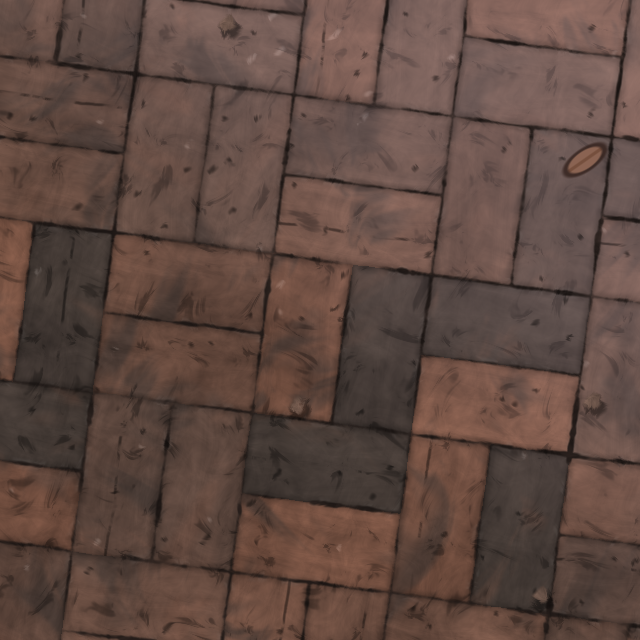
This texture is drawn by a three.js fragment shader. Its source:

```glsl
// Worn clay pavers in a tilted basket weave, with broken dark joints, stains, grooves and grit.
varying vec2 vUv;

float hash(vec2 p) {
  return fract(sin(dot(p, vec2(127.1, 311.7))) * 4375.85);
}

// Layered, rotated and warped sines, roughly -1 to 1.
float mottle(vec2 p) {
  float sum = 0.0, amp = 0.55;
  for (int i = 0; i < 5; i++) {
    p = mat2(0.8, -0.6, 0.6, 0.8) * p * 1.75 + 0.9 * sin(p.yx * 1.3) + 2.7;
    sum += amp * sin(p.x) * sin(p.y);
    amp *= 0.68;
  }
  return sum;
}

// Cellular noise: distance to the nearest point, and that point's random value.
vec2 cellular(vec2 p) {
  vec2 nearest = vec2(9.0, 0.0);
  for (int y = -1; y <= 1; y++) {
    for (int x = -1; x <= 1; x++) {
      vec2 c = floor(p) + vec2(float(x), float(y));
      vec2 point = c + 0.15 + 0.7 * vec2(hash(c), hash(c + 41.3));
      float d = length(p - point);
      if (d < nearest.x) nearest = vec2(d, hash(c + 87.9));
    }
  }
  return nearest;
}

// Fired clay tone: random, but paired slate and orange in the lower courses.
vec3 clayColor(vec2 id, vec2 block, float side) {
  float paired = step(abs(block.y + 1.5), 1.0) * step(abs(abs(block.x) - 1.5), 1.0);
  float burnt = mix(0.6 * step(hash(id + 3.7), 0.15), side, paired);
  float warm = mix(0.75 * hash(id + 19.1), 0.85, paired);
  vec3 clay = mix(vec3(0.365, 0.282, 0.246), vec3(0.455, 0.308, 0.245), warm);
  return mix(clay, vec3(0.252, 0.222, 0.205), 0.92 * burnt);
}

void main() {
  // Tilted grid of square blocks, each holding two bricks.
  vec2 d = vUv - vec2(0.178, 0.636);
  vec2 grid = vec2(dot(d, vec2(0.991, -0.131)), dot(d, vec2(0.131, 0.991))) / 0.2505;
  grid += 0.006 * vec2(mottle(grid * 3.0), mottle(grid * 3.0 + 7.0));
  vec2 block = floor(grid);
  vec2 f = fract(grid);
  bool lying = mod(block.x + block.y, 2.0) > 0.5;
  vec2 b = lying ? f : f.yx;
  float side = floor(b.y * 2.0);
  vec2 q = vec2(b.x, b.y - 0.5 * side);
  vec2 id = block * 2.0 + (lying ? vec2(0.0, side) : vec2(side, 0.0));
  float seed = hash(id);

  // Distance inward from the rounded, chipped brick edge.
  float grain = mottle(vUv * 75.0);
  float crumb = mottle(vUv * 31.0 + 5.0);
  vec2 e = abs(q - vec2(0.5, 0.25)) - vec2(0.475, 0.225);
  float inset = 0.025 - length(max(e, 0.0)) - min(max(e.x, e.y), 0.0);
  inset += 0.005 * crumb;

  // Base tone, broad stains, soot, speckles and grain.
  vec3 color = clayColor(id, block, side) * (0.93 + 0.16 * hash(id + 61.0));
  float blotch = mottle(grid * 1.9 + seed * 30.0);
  float streak = mottle(q * vec2(3.0, 15.0) + seed * 50.0);
  float stain = mottle(vUv * 8.0 + 1.3);
  color = mix(color, vec3(0.47, 0.325, 0.265), 0.35 * smoothstep(0.1, 0.9, blotch));
  color = mix(color, vec3(0.235, 0.2, 0.185), 0.65 * smoothstep(0.1, 0.85, -blotch));
  color *= 1.0 + 0.13 * stain + 0.09 * crumb + 0.07 * streak + 0.05 * grain;
  color *= 1.0 - 0.25 * smoothstep(0.4, 0.85, -crumb);

  // Pale rosy light toward the upper right.
  float light = smoothstep(0.65, 1.5, 0.8 * vUv.x + vUv.y);
  color = mix(color, color * 0.7 + vec3(0.215, 0.18, 0.185), light);

  // Broken lengthwise grooves pressed into some bricks.
  float grooveAt = 0.12 + 0.26 * hash(id + 5.3) + 0.006 * sin(q.x * 9.0 + seed * 6.0);
  float groove = 1.0 - smoothstep(0.002, 0.015, abs(q.y - grooveAt + 0.004 * crumb));
  color *= 1.0 - 0.42 * groove * step(0.66, seed) * smoothstep(-0.5, 0.4, blotch + crumb);

  // Sparse pits and pale flecks.
  vec2 pit = cellular(vUv * 29.0 + 0.25 * crumb);
  float spot = 1.0 - smoothstep(0.02, 0.22, pit.x);
  color *= 1.0 - 0.42 * spot * step(0.88, pit.y);
  color += 0.1 * spot * step(pit.y, 0.03);

  // Worn rims, and thin joints that fade, break and clump with soil.
  float wear = mottle(grid * 7.0 + 13.0);
  float fade = mottle(grid * 2.6 + 9.0);
  float clump = smoothstep(0.35, 0.9, mottle(grid * 2.3 + 4.0));
  color *= 1.0 - 0.2 * (1.0 - smoothstep(0.0, 0.055, inset));
  color += 0.05 * smoothstep(0.1, 0.8, wear) * (1.0 - smoothstep(0.015, 0.05, inset));
  float width = 0.002 + 0.004 * wear + 0.011 * clump * (1.0 + crumb);
  float joint = 1.0 - smoothstep(width - 0.003, width + 0.015, inset);
  vec3 soil = vec3(0.125, 0.097, 0.087) * (1.0 + 0.4 * crumb);
  float filled = clamp(0.72 + 0.4 * wear + 0.55 * fade + 0.4 * clump, 0.12, 0.96);
  color = mix(color, soil, joint * filled);

  // A few pebbles with a shaded lower rim.
  vec2 drift = vUv * 9.0 + 0.05 * grain;
  vec2 pebble = cellular(drift);
  vec2 shade = cellular(drift + vec2(-0.03, 0.06));
  color *= 1.0 - 0.45 * step(0.93, shade.y) * (1.0 - smoothstep(0.1, 0.19, shade.x));
  float stone = step(0.93, pebble.y) * (1.0 - smoothstep(0.07, 0.13, pebble.x));
  color = mix(color, vec3(0.47, 0.37, 0.32) * (1.0 + 0.2 * grain), 0.75 * stone);

  // One dry leaf with a dark outline and midrib.
  vec2 leaf = mat2(0.82, -0.57, 0.57, 0.82) * (vUv - vec2(0.914, 0.75));
  float blade = length(leaf / vec2(0.036, 0.016));
  color = mix(color, vec3(0.2, 0.13, 0.11), 0.8 * (1.0 - smoothstep(1.0, 1.25, blade)));
  vec3 dry = vec3(0.54, 0.39, 0.32) - 0.08 * (1.0 - smoothstep(0.001, 0.004, abs(leaf.y)));
  color = mix(color, dry, 1.0 - smoothstep(0.75, 0.95, blade));

  gl_FragColor = vec4(color, 1.0);
}
```
